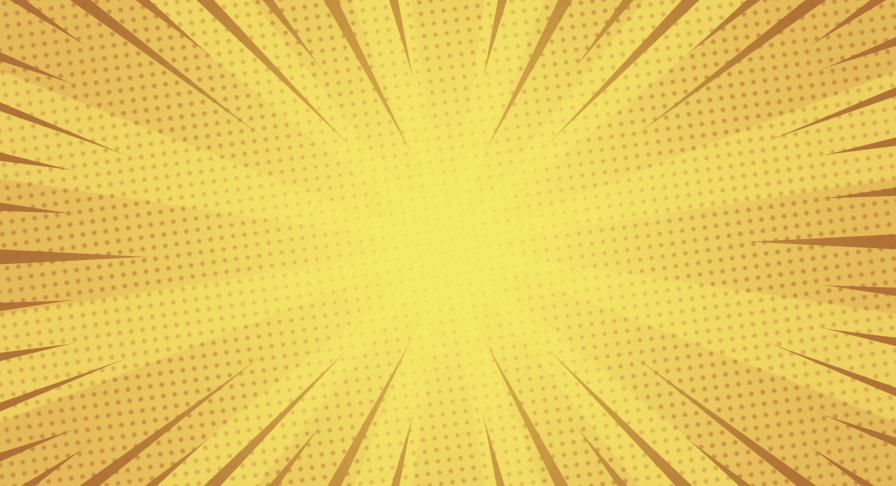
This background is drawn by a WebGL 1 fragment shader. Its source:

```glsl
precision highp float;

// Comic burst: twelve warm sunbeams on yellow, a tilted halftone dot grid,
// and dark speed spikes that point inward from the border.
// Beams come from folded angles, dots from a repeated cell, spikes from loops.

uniform vec2 u_resolution;

#define CENTER vec2(0.5, 0.493)
#define BEAM_COUNT 12.0
#define BEAM_HALF_ANGLE 0.150
#define DOT_SPACING 0.0235
#define DOT_TILT 0.14
#define DOT_RADIUS 0.0047
#define GLOW_COLOR vec3(0.965, 0.915, 0.41)
#define GAP_COLOR vec3(0.93, 0.815, 0.375)
#define BEAM_COLOR vec3(0.895, 0.725, 0.345)
#define DOT_COLOR vec3(0.75, 0.50, 0.24)
#define SPIKE_INNER vec3(0.82, 0.65, 0.27)
#define SPIKE_OUTER vec3(0.67, 0.42, 0.20)

float inside(float dist, float soft) {
  return 1.0 - smoothstep(-soft, soft, dist);
}

// Coverage of the wide sectors, fading softly at the hub
float beams(vec2 p, float soft) {
  float period = 6.2831853 / BEAM_COUNT;
  float turn = atan(p.y, p.x) / period;
  float offAxis = abs(fract(turn + 0.5) - 0.5) * period;
  return inside((offAxis - BEAM_HALF_ANGLE) * length(p), soft + 0.002);
}

// Round dots that grow away from the hub
float halftone(vec2 p, float soft) {
  float c = cos(DOT_TILT);
  float s = sin(DOT_TILT);
  vec2 grid = mat2(c, -s, s, c) * p / DOT_SPACING;
  vec2 cell = (fract(grid) - 0.5) * DOT_SPACING;
  float radius = DOT_RADIUS * mix(0.75, 1.0, smoothstep(0.1, 0.7, length(p)));
  return inside(length(cell) - radius, soft + 0.0012);
}

// Wedge of zero width at the tip, widening through the base
float spike(vec2 p, vec2 tip, vec2 base, float halfWidth, float soft) {
  vec2 axis = base - tip;
  float len = length(axis);
  vec2 dir = axis / len;
  vec2 q = p - tip;
  float across = abs(q.x * dir.y - q.y * dir.x);
  float along = dot(q, dir) / len;
  return inside(across - halfWidth * along, soft);
}

// Spikes along the top and bottom, mirrored into one quadrant
float edgeSpikes(vec2 p, float halfW, float soft) {
  vec2 q = abs(p);
  float cover = 0.0;
  for (int i = 1; i <= 7; i++) {
    float k = float(i);
    float isLong = 1.0 - mod(k, 2.0);
    float x = (0.127 * k - 0.017) * halfW / 0.92;
    float pull = mix(0.64 + 0.255 * x, 0.252 + 0.382 * x, isLong);
    float tipY = mix(0.344 + 0.085 * x, 0.187 + 0.07 * x, isLong);
    float width = mix(0.0085, 0.0125, isLong);
    cover = max(cover, spike(q, vec2(x * pull, tipY), vec2(x, 0.5), width, soft));
  }
  return cover;
}

// Spikes along the left and right, with a slight opposite tilt
float sideSpikes(vec2 p, float halfW, float soft) {
  float side = p.x < 0.0 ? -1.0 : 1.0;
  float shift = 0.0155 * side - 0.006;
  vec2 q = vec2(abs(p.x), p.y - shift);
  float cover = 0.0;
  for (int i = -4; i <= 4; i++) {
    float k = abs(float(i));
    float isLong = 1.0 - step(0.5, mod(k, 3.0));
    float y = 0.103 * float(i);
    float tipX = mix(0.777, 0.62 + 0.167 * abs(y), isLong) * halfW / 0.92;
    float tipY = y * mix(0.87, 0.69, isLong);
    float width = k < 0.5 ? 0.0155 : 0.0085;
    cover = max(cover, spike(q, vec2(tipX, tipY), vec2(halfW, y), width, soft));
  }
  return cover;
}

void main() {
  vec2 p = (gl_FragCoord.xy - CENTER * u_resolution) / u_resolution.y;
  float halfW = 0.5 * u_resolution.x / u_resolution.y;
  float soft = 0.8 / u_resolution.y;
  float r = length(p);

  // Sunbeams over the central glow
  float beam = beams(p, soft);
  vec3 color = mix(GLOW_COLOR, mix(GAP_COLOR, BEAM_COLOR, beam), smoothstep(0.0, 1.0, r));

  // Dots are strongest on the beams and far from the hub
  float dotStrength = mix(0.10, 0.75, smoothstep(0.0, 0.75, r)) * mix(0.6, 1.0, beam);
  color = mix(color, DOT_COLOR, halftone(p, soft) * dotStrength);

  // Spikes darken toward the border
  float spikes = max(edgeSpikes(p, halfW, soft), sideSpikes(p, halfW, soft));
  vec3 spikeColor = mix(SPIKE_INNER, SPIKE_OUTER, smoothstep(0.2, 0.95, r));
  color = mix(color, spikeColor, spikes * 0.92);

  gl_FragColor = vec4(color, 1.0);
}
```
